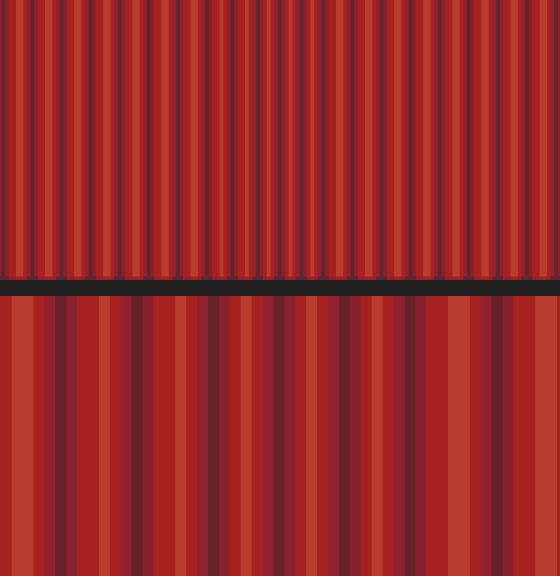
Top: the whole. Bottom: its middle third, enlarged.
Give the GLSL for this pattern, as a Shadertoy shader.

```glsl
// A red pleated curtain in chunky cells: each fold runs from a dark crease
// through crimson and red to an orange ridge and back. Folds narrow near the
// middle, and the lowest row of cells is one shade darker as a hem.

// Shade of a column: 0 crease, 1 far slope, 2 near slope, 3 body, 4 ridge
int foldShade(float column) {
    float start = 0.0, width = 8.0;
    if (column >= 88.0)      { start = 88.0; }
    else if (column >= 70.0) { start = 70.0; width = 6.0; }
    else if (column >= 56.0) { start = 56.0; width = 7.0; }

    float k = mod(column - start, width);
    if (k < 0.5) return 0;
    if (k < 1.5) return 1;
    if (k > width - 1.5) return 2;
    bool ridge = k > floor((width + 1.0) * 0.5) - 0.5 && k < width - 2.5;
    return ridge ? 4 : 3;
}

vec3 clothColor(int shade) {
    if (shade == 0) return vec3(0.40, 0.13, 0.16);
    if (shade == 1) return vec3(0.53, 0.13, 0.18);
    if (shade == 2) return vec3(0.57, 0.13, 0.18);
    if (shade == 3) return vec3(0.66, 0.13, 0.13);
    return vec3(0.72, 0.24, 0.18);
}

vec3 hemColor(int shade) {
    if (shade == 0) return vec3(0.29, 0.18, 0.27);
    if (shade <= 2) return clothColor(0);
    return clothColor(shade - 1);
}

vec3 columnColor(float column, float hem) {
    int shade = foldShade(column);
    return mix(clothColor(shade), hemColor(shade), hem);
}

void mainImage(out vec4 fragColor, in vec2 fragCoord) {
    // The canvas is 154 cells wide; the first crease starts just inside it
    float pixel = 154.0 / iResolution.x;
    vec2 cell = fragCoord * pixel - vec2(0.4, 0.0);

    // Blend across the nearest cell edges over one pixel
    float edge = floor(cell.x + 0.5);
    float blend = clamp((cell.x - edge) / pixel + 0.5, 0.0, 1.0);
    float hem = clamp((1.0 - cell.y) / pixel + 0.5, 0.0, 1.0);

    vec3 color = mix(columnColor(edge - 1.0, hem), columnColor(edge, hem), blend);
    fragColor = vec4(color, 1.0);
}
```
